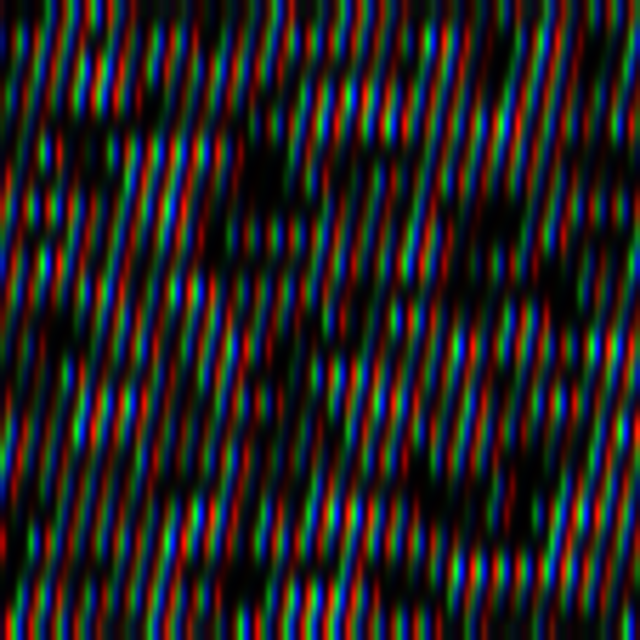
Reproduce this pattern procedurally as a Shadertoy shader.

```glsl
// Glowing red, green and blue phosphor dots on a coarse 113 x 23 lattice.
// Each row steps one dot sideways, so the stripes lean; every four-dot cell
// gets its own brightness from gradient noise plus a hash.

float hash(vec2 p) {
    vec3 q = fract(p.xyx * vec3(0.1031, 0.1030, 0.0973));
    q += dot(q, q.yzx + 33.33);
    return fract((q.x + q.y) * q.z);
}

vec2 gradient(vec2 p) {
    float angle = 6.2832 * hash(p + 17.0);
    return vec2(cos(angle), sin(angle));
}

float gradientNoise(vec2 p) {
    vec2 i = floor(p), f = fract(p);
    vec2 u = f * f * f * (f * (f * 6.0 - 15.0) + 10.0);
    float a = dot(gradient(i), f);
    float b = dot(gradient(i + vec2(1, 0)), f - vec2(1, 0));
    float c = dot(gradient(i + vec2(0, 1)), f - vec2(0, 1));
    float d = dot(gradient(i + vec2(1, 1)), f - vec2(1, 1));
    return mix(mix(a, b, u.x), mix(c, d, u.x), u.y);
}

// Shared brightness of the dots in one cell
float cellBrightness(vec2 cell) {
    float patches = gradientNoise(cell * vec2(0.27, 0.61) + 5.3);
    return clamp(0.36 + 1.05 * patches + 0.7 * (hash(cell + 41.0) - 0.5), 0.02, 1.0);
}

// Dot order along a row: green, blue, unlit, red
vec3 dotColor(vec2 id) {
    float slanted = id.x + id.y;
    float slot = mod(slanted, 4.0);
    vec3 tint = vec3(1.0) - step(0.5, abs(slot - vec3(3.0, 0.0, 1.0)));
    return tint * cellBrightness(vec2(floor(slanted / 4.0), id.y));
}

void mainImage(out vec4 fragColor, in vec2 fragCoord) {
    vec2 uv = fragCoord / iResolution.xy;
    vec2 lattice = vec2(113.0, 23.0);

    // Rows count from the top; the outermost dots extend to the border
    vec2 p = vec2(uv.x, 1.0 - uv.y) * lattice - 0.5;
    p = clamp(p, vec2(0.0), lattice - 1.0);
    vec2 nearest = floor(p + 0.5);

    // Sum the soft glow of the surrounding dots
    vec3 color = vec3(0.0);
    for (int y = -1; y <= 1; y++) {
        for (int x = -1; x <= 1; x++) {
            vec2 id = nearest + vec2(x, y);
            vec2 d = p - id;
            color += dotColor(id) * exp(-2.3 * dot(d, d));
        }
    }
    fragColor = vec4(min(color, 1.0), 1.0);
}
```
